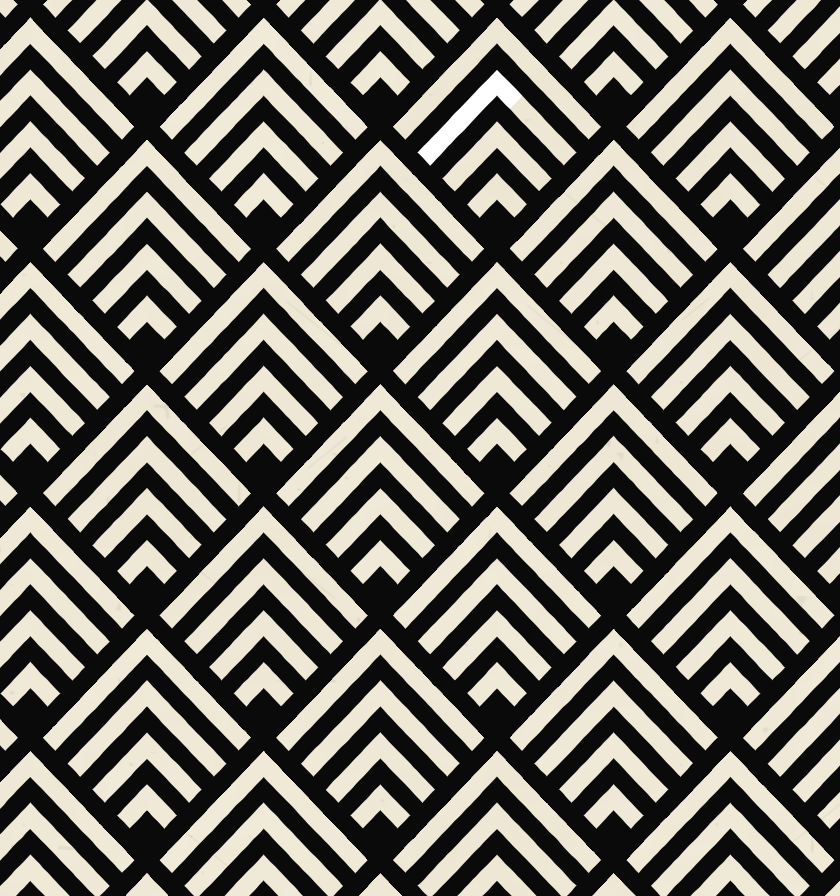
Give the GLSL for this pattern, as a Shadertoy shader.

```glsl
const vec3 INK = vec3(0.04, 0.038, 0.04);
const vec3 CREAM = vec3(0.937, 0.91, 0.84);
const vec2 REPEATS = vec2(3.84, 3.666);   // repeats per canvas height
const vec2 FIRST_APEX = vec2(2.13, 0.0716);
const float BAND_STEP = 0.2124;
const float BAND_WIDTH = 0.107;
const float BAND_COUNT = 4.0;
const float ARM_END = 0.8926;

float hash(vec2 p) {
    return fract(sin(dot(p, vec2(127.1, 311.7))) * 43758.5453);
}

float valueNoise(vec2 p) {
    vec2 i = floor(p);
    vec2 f = fract(p);
    f = f * f * (3.0 - 2.0 * f);
    float low = mix(hash(i), hash(i + vec2(1.0, 0.0)), f.x);
    float high = mix(hash(i + vec2(0.0, 1.0)), hash(i + 1.0), f.x);
    return mix(low, high, f.y);
}

// Coverage of the region where the signed distance is positive
float coverage(float dist, float pixel) {
    return clamp(dist / pixel + 0.5, 0.0, 1.0);
}

float segmentDistance(vec2 p, vec2 a, vec2 b) {
    vec2 pa = p - a;
    vec2 ba = b - a;
    return length(pa - ba * clamp(dot(pa, ba) / dot(ba, ba), 0.0, 1.0));
}

// Nested chevrons; local runs from 0 to 1 along both diamond sides
float chevrons(vec2 local, float pixel) {
    float inward = min(local.x, local.y);
    float along = max(local.x, local.y);
    float band = clamp(floor(inward / BAND_STEP + 0.25), 0.0, BAND_COUNT - 1.0);
    float offset = inward - band * BAND_STEP;
    float stripe = min(offset, BAND_WIDTH - offset);
    return coverage(min(stripe, ARM_END - along), pixel);
}

// Bright second chevron: one whole arm and a short stub of the other
float highlight(vec2 cell, vec2 local, float pixel) {
    float inward = min(local.x, local.y);
    float only = 1.0 - step(0.5, abs(cell.x) + abs(cell.y));
    float band = step(0.75 * BAND_STEP, inward) * step(inward, 1.75 * BAND_STEP);
    return only * band * coverage(0.43 - local.y, pixel);
}

// Sparse hairlines, one possible scratch per grid cell
float scratches(vec2 p, float width) {
    vec2 cell = floor(p);
    vec2 f = fract(p);
    vec2 mid = 0.35 + 0.3 * vec2(hash(cell + 3.1), hash(cell + 7.7));
    float side = hash(cell + 5.3) < 0.5 ? -1.0 : 1.0;
    vec2 reach = vec2(side, 0.8) * (0.1 + 0.22 * hash(cell + 9.2));
    float dist = segmentDistance(f, mid - reach, mid + reach);
    return step(0.6, hash(cell)) * (1.0 - smoothstep(0.0, width, dist));
}

void mainImage(out vec4 fragColor, in vec2 fragCoord) {
    // Canvas units with y running down from the top edge
    vec2 uv = fragCoord / iResolution.y;
    uv.y = 1.0 - uv.y;
    vec2 grid = uv * REPEATS - FIRST_APEX;

    // Diamond axes, with slightly uneven printed edges
    vec2 diamond = vec2(grid.y - grid.x, grid.y + grid.x);
    float pixel = length(REPEATS) / iResolution.y;
    diamond += 0.004 * (valueNoise(uv * 110.0) - 0.5);
    vec2 cell = floor(diamond);
    vec2 local = fract(diamond);

    // Paper tone varies gently between repeats and across the sheet
    float tone = 0.012 * (hash(cell) - 0.5) + 0.012 * (valueNoise(uv * 40.0) - 0.5);
    vec3 paper = CREAM + tone * vec3(0.6, 0.8, 1.2);
    paper -= 0.035 * scratches(uv * 7.0, 0.014);
    paper = mix(paper, vec3(1.0), highlight(cell, local, pixel));

    // Rare worn flecks
    float fleck = smoothstep(0.94, 0.99, valueNoise(uv * 75.0));
    paper -= 0.05 * fleck;

    vec3 color = mix(INK, paper, chevrons(local, pixel));
    fragColor = vec4(color, 1.0);
}
```
